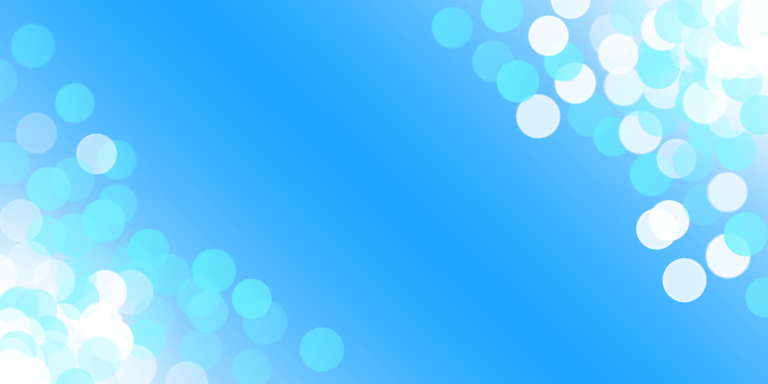
Reproduce this background procedurally as a Shadertoy shader.

```glsl
// Blue diagonal gradient with white and cyan bokeh discs in two opposite corners.

float hash(float n) {
    return fract(sin(n * 12.9898) * 43758.547);
}

// Blends discs over the base, scattered outward from the corner at q = (0, 0).
vec3 addBokeh(vec3 base, vec2 q, float side) {
    const int COUNT = 64;
    float pixel = 1.0 / iResolution.y;

    // Outer discs come first, so the bright core lies on top.
    for (int i = COUNT - 1; i >= 0; i--) {
        float id = float(i) + 100.0 * side;
        float spread = (float(i) + 0.5) / float(COUNT);

        // Golden-ratio angles; the cluster reaches farther along the canvas edges.
        float angle = 1.5708 * fract(float(i) * 0.618034 + 0.37 * side);
        float reach = 0.58 + 0.32 * pow(cos(2.0 * angle), 2.0);
        vec2 center = reach * spread * vec2(cos(angle), sin(angle));
        center += 0.05 * (vec2(hash(id + 0.3), hash(id + 0.7)) - 0.5);

        vec2 offset = q - center;
        float radius = mix(0.051, 0.058, hash(id + 1.1));
        float soft = pixel * mix(0.8, 2.0, hash(id + 2.3));
        float disc = 1.0 - smoothstep(-soft, soft, length(offset) - radius);

        // Cyan discs fade sideways; white ones are flat with a faint rim.
        float cyanChance = mix(mix(0.2, 0.95, spread), 0.42, side);
        bool isCyan = hash(id + 3.7) < cyanChance;
        float strength = hash(id + 4.9);
        float fade = 1.0 - 0.25 * smoothstep(-radius, radius, offset.x * (1.0 - 2.0 * side));
        float rim = 0.06 * smoothstep(0.8, 1.0, length(offset) / radius);
        vec3 tint = isCyan ? mix(vec3(0.38, 0.93, 1.0), vec3(0.85, 1.0, 1.0), 0.7 * (1.0 - spread))
                           : vec3(1.0);
        float alpha = isCyan ? mix(0.35, 0.95, strength) * fade
                             : mix(0.25, 0.92, strength) + rim;
        base = mix(base, tint, disc * alpha);
    }
    return base;
}

void mainImage(out vec4 fragColor, in vec2 fragCoord) {
    vec2 p = fragCoord / iResolution.y;
    vec2 corner = iResolution.xy / iResolution.y;

    // Deep blue band through the center, paling toward both corners.
    float band = abs(dot(p - 0.5 * corner, normalize(vec2(1.0, 1.05))));
    float pale = min(pow(band, 1.5), 1.0);
    vec3 color = mix(vec3(0.12, 0.65, 1.0), vec3(1.0), pale);

    // White glow at the lower left and upper right.
    float nearest = min(length(p), length(corner - p));
    color = mix(color, vec3(1.0), 0.8 * (1.0 - smoothstep(0.1, 0.55, nearest)));

    color = addBokeh(color, p, 0.0);
    color = addBokeh(color, corner - p, 1.0);
    fragColor = vec4(color, 1.0);
}
```
